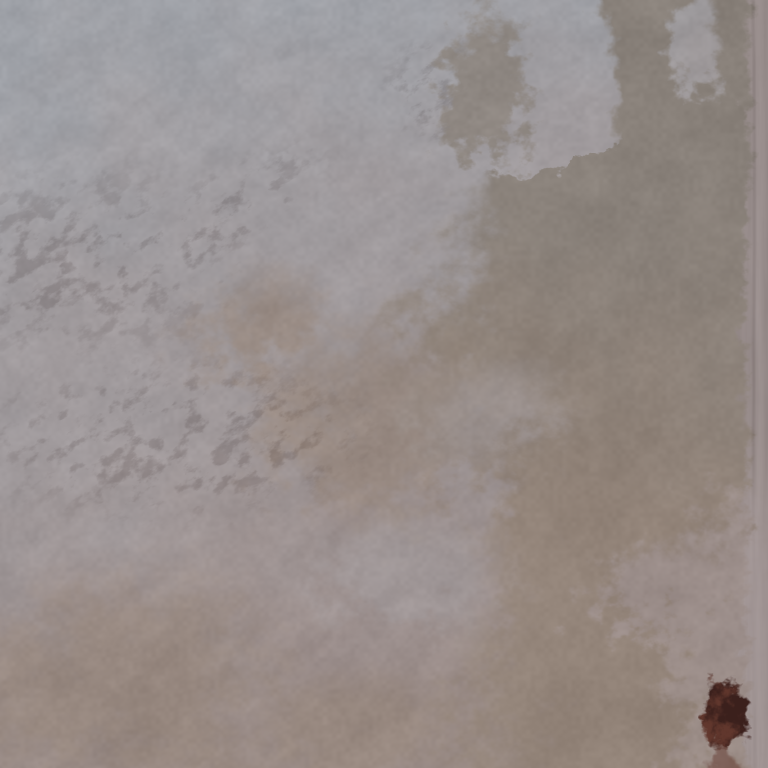
Reproduce this texture procedurally as a WebGL 2 fragment shader.

```glsl
#version 300 es
precision highp float;

uniform vec2 u_resolution;
out vec4 fragColor;

#define PLASTER_COOL vec3(0.628, 0.640, 0.665)
#define PLASTER_MID  vec3(0.628, 0.606, 0.615)
#define PLASTER_WARM vec3(0.618, 0.565, 0.555)
#define STAIN_TAN    vec3(0.582, 0.520, 0.480)
#define BARE_GREY    vec3(0.532, 0.500, 0.470)
#define BARE_OCHRE   vec3(0.572, 0.513, 0.468)
#define TRIM_PINK    vec3(0.610, 0.565, 0.565)
#define RUST_DARK    vec3(0.230, 0.125, 0.110)
#define RUST_LIGHT   vec3(0.380, 0.215, 0.175)
#define EDGE_WARP    0.075
#define MOTTLE       0.055
#define GRAIN        0.028

float hash(vec2 p) {
    vec3 h = fract(vec3(p.xyx) * 0.1031);
    h += dot(h, h.yzx + 33.33);
    return fract((h.x + h.y) * h.z);
}

float noise(vec2 p) {
    vec2 i = floor(p), f = fract(p);
    f = f * f * (3.0 - 2.0 * f);
    return mix(mix(hash(i), hash(i + vec2(1, 0)), f.x),
               mix(hash(i + vec2(0, 1)), hash(i + vec2(1, 1)), f.x), f.y);
}

// Layered noise, centred on zero
float fbm(vec2 p) {
    float sum = 0.0, amp = 0.5;
    for (int i = 0; i < 4; i++) {
        sum += amp * (noise(p) - 0.5);
        p = mat2(1.6, 1.2, -1.2, 1.6) * p + 17.3;
        amp *= 0.55;
    }
    return sum;
}

// Soft ellipse: 1 at the centre, 0 on the rim, negative outside
float blob(vec2 p, vec2 centre, vec2 radius) {
    return 1.0 - length((p - centre) / radius);
}

// Left border of the bare wall at height y
float bareBorder(float y) {
    float lower = 0.635 - 0.09 * exp(-pow((y - 0.55) / 0.17, 2.0));
    float upper = 0.83 - 0.35 * (y - 0.79);
    return mix(lower, upper, smoothstep(0.75, 0.81, y - 0.12 * (0.7 - lower)));
}

void main() {
    vec2 p = gl_FragCoord.xy / u_resolution;
    float broad = fbm(p * 5.0 + 3.0);
    float medium = fbm(p * 13.0 + 41.0);
    float fine = fbm(p * 40.0 + 9.0);
    float rough = fbm(p * vec2(48.0, 60.0) + 71.0);
    vec2 q = p + EDGE_WARP * vec2(broad + 0.55 * fine, 0.8 * medium + 0.6 * rough);

    // Plaster: cool at the upper left, warm towards the lower right
    float warmth = 1.0 - p.y + 0.35 * p.x + 0.25 * broad + 0.2 * medium;
    vec3 col = mix(PLASTER_COOL, PLASTER_MID, smoothstep(0.0, 0.55, warmth));
    col = mix(col, PLASTER_WARM, smoothstep(0.45, 1.10, warmth));

    // Tan stains showing through, broken up by roughness
    float stain = max(blob(q, vec2(0.18, 0.11), vec2(0.26, 0.15)),
                      blob(q, vec2(0.47, 0.05), vec2(0.13, 0.09)));
    stain = max(stain, 0.8 * blob(q, vec2(0.35, 0.58), vec2(0.10, 0.08)));
    stain = max(stain, blob(q, vec2(0.51, 0.46), vec2(0.18, 0.15)));
    stain = smoothstep(-0.2, 0.75, stain + 0.9 * medium + 0.8 * rough);
    col = mix(col, STAIN_TAN, 0.75 * stain);
    col = mix(col, STAIN_TAN, 0.35 * smoothstep(0.2, 0.0, p.y + 0.2 * broad));

    // Bare wall: crisp flaked edge above, faded crumbling edge below
    float crisp = smoothstep(0.68, 0.80, p.y);
    float soft = mix(0.065, 0.008, crisp);
    float crumble = (0.16 * medium + 0.14 * rough) * (1.0 - crisp);
    float bare = smoothstep(-soft, soft, q.x - bareBorder(q.y) + crumble);
    float chip = blob(q, vec2(0.625, 0.885), vec2(0.065, 0.12)) + 1.3 * rough + 0.8 * medium;
    bare = max(bare, 0.85 * smoothstep(0.0, 0.5, chip));

    // Plaster remains lying on the bare wall
    float remains = max(blob(q, vec2(0.88, 0.235), vec2(0.12, 0.07)),
                        blob(q, vec2(0.96, 0.15), vec2(0.09, 0.22)));
    remains = max(remains, blob(q, vec2(0.915, 0.95), vec2(0.04, 0.08)));
    remains = smoothstep(-0.1, 0.4, remains + 0.8 * fine + 0.8 * rough);
    float veil = max(blob(q, vec2(0.63, 0.46), vec2(0.12, 0.08)),
                     blob(q, vec2(0.53, 0.25), vec2(0.14, 0.10)));
    veil = smoothstep(-0.1, 0.7, veil + 0.8 * rough + 0.4 * medium);
    bare *= (1.0 - 0.85 * remains) * (1.0 - 0.75 * veil);
    col = mix(col, PLASTER_MID, 0.5 * veil);
    vec3 wall = mix(BARE_OCHRE, BARE_GREY, smoothstep(0.25, 0.78, p.y + 0.3 * broad));
    col = mix(col, wall + 0.05 * medium, 0.94 * bare);

    // Small slanted flecks gathered in loose bands
    vec2 slant = mat2(0.85, -0.53, 0.53, 0.85) * p;
    float flecks = fbm(slant * vec2(48.0, 75.0) + 5.0);
    float band = max(blob(slant, vec2(0.60, 0.46), vec2(0.20, 0.06)),
                     blob(p, vec2(0.22, 0.43), vec2(0.28, 0.12)));
    band = max(band, blob(p, vec2(0.58, 0.88), vec2(0.09, 0.08)));
    band = max(band, 0.8 * blob(p, vec2(0.10, 0.66), vec2(0.24, 0.14)));
    float scuff = smoothstep(0.0, 0.28, flecks + 0.3 * medium) * smoothstep(-0.2, 0.6, band);
    col -= vec3(0.075, 0.080, 0.082) * scuff * (1.0 - bare);

    // Brushed mottling and fine grain
    float brushed = fbm(slant * vec2(16.0, 38.0) + 60.0);
    col += MOTTLE * (brushed + 0.5 * medium + 0.5 * rough) * (1.0 - 0.6 * bare);
    col += GRAIN * (fine + 0.8 * (noise(p * 170.0) - 0.5));

    // Trim along the right side with vertical streaks
    float streak = fbm(vec2(p.x * 75.0, p.y * 4.0));
    float trim = smoothstep(-0.006, 0.008, p.x - 0.970 + 0.04 * rough + 0.02 * medium);
    col = mix(col, TRIM_PINK + 0.12 * streak, 0.85 * trim);
    float groove = smoothstep(0.004, 0.0, abs(p.x - 0.982 + 0.004 * broad));
    col -= 0.045 * groove * smoothstep(0.25, 0.45, p.y);

    // Rust spot with a stain running down
    float drip = smoothstep(0.018, 0.006, abs(q.x - 0.943)) * smoothstep(0.07, 0.03, p.y);
    col = mix(col, RUST_LIGHT, 0.5 * drip);
    float spot = blob(p, vec2(0.943, 0.075), vec2(0.032, 0.046)) + 1.1 * rough + 0.4 * fine;
    vec3 rust = mix(RUST_DARK, RUST_LIGHT, smoothstep(-0.1, 0.3, fbm(p * 60.0)));
    col = mix(col, rust, smoothstep(0.0, 0.25, spot));

    fragColor = vec4(clamp(col, 0.0, 1.0), 1.0);
}
```
